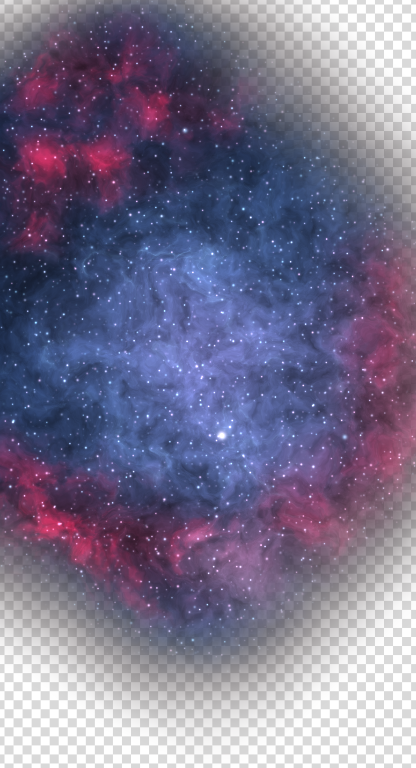
Reproduce this background procedurally as a WebGL 1 fragment shader.

```glsl
precision highp float;

uniform vec2 u_resolution;

const vec3 NAVY = vec3(0.10, 0.16, 0.28);
const vec3 BLUE = vec3(0.26, 0.37, 0.58);
const vec3 VIOLET = vec3(0.41, 0.42, 0.67);
const vec3 TEAL = vec3(0.48, 0.68, 0.76);
const vec3 WINE = vec3(0.32, 0.15, 0.25);
const vec3 CRIMSON = vec3(0.66, 0.14, 0.30);
const vec3 DUSTY = vec3(0.46, 0.25, 0.36);
const vec3 MAUVE = vec3(0.50, 0.38, 0.52);
const vec3 SMOKE = vec3(0.19, 0.15, 0.16);

float hash(vec2 p) {
  vec3 h = fract(vec3(p.xyx) * 0.1031);
  h += dot(h, h.yzx + 33.33);
  return fract((h.x + h.y) * h.z);
}

float noise(vec2 p) {
  vec2 i = floor(p);
  vec2 f = fract(p);
  f = f * f * (3.0 - 2.0 * f);
  float low = mix(hash(i), hash(i + vec2(1.0, 0.0)), f.x);
  float high = mix(hash(i + vec2(0.0, 1.0)), hash(i + 1.0), f.x);
  return mix(low, high, f.y);
}

float fbm(vec2 p) {
  float sum = 0.0;
  float gain = 0.5;
  for (int i = 0; i < 5; i++) {
    sum += gain * noise(p);
    p = mat2(1.6, 1.2, -1.2, 1.6) * p + 17.3;
    gain *= 0.55;
  }
  return sum;
}

// Thin bright threads along the mid level of the noise
float filaments(vec2 p) {
  float sum = 0.0;
  float gain = 0.5;
  for (int i = 0; i < 4; i++) {
    sum += gain * pow(1.0 - abs(2.0 * noise(p) - 1.0), 4.0);
    p = mat2(1.6, 1.2, -1.2, 1.6) * p + 9.7;
    gain *= 0.65;
  }
  return sum;
}

float glow(vec2 p, vec2 centre, vec2 radius) {
  vec2 d = (p - centre) / radius;
  return exp(-dot(d, d));
}

// Soft half plane: one on the inner side, zero beyond the line
float fadeSide(vec2 p, vec2 point, vec2 outward, float width) {
  return 1.0 - smoothstep(-width, width, dot(p - point, normalize(outward)));
}

float checker(vec2 p, float cells, float pixel) {
  vec2 wave = abs(fract(p * cells * 0.5) - 0.5) - 0.25;
  vec2 side = clamp(wave * 2.0 / (cells * pixel), -0.5, 0.5);
  return 0.5 + 2.0 * side.x * side.y;
}

// One jittered star per cell, with brightness skewed to the faint end
vec3 starLayer(vec2 p, float cells, float radius, float seed) {
  vec2 id = floor(p * cells) + seed;
  vec2 centre = 0.2 + 0.6 * vec2(hash(id), hash(id + 41.0));
  float d = length(fract(p * cells) - centre) / (cells * radius);
  float power = pow(hash(id + 83.0), 6.0);
  vec3 tint = mix(vec3(0.60, 0.88, 1.0), vec3(1.0, 0.72, 0.90), hash(id + 127.0));
  return tint * power * (exp(-d * d) + 0.08 * exp(-0.2 * d * d));
}

void main() {
  vec2 p = gl_FragCoord.xy / u_resolution.y;

  // Warped cloud texture
  vec2 warp = vec2(fbm(p * 14.0), fbm(p * 14.0 + 31.0)) - 0.5;
  vec2 q = p + 0.06 * warp;
  float cloud = fbm(q * 20.0 + 4.0);
  float grain = fbm(q * 70.0 + 12.0);
  float threads = filaments(q * 22.0 + 7.0);

  // Blue heart with violet veils and dark hollows
  float heart = glow(q, vec2(0.28, 0.50), vec2(0.20, 0.24));
  float veil = glow(q, vec2(0.28, 0.57), vec2(0.15, 0.09))
             + 0.7 * glow(q, vec2(0.29, 0.46), vec2(0.10, 0.09));
  vec3 color = mix(NAVY, BLUE, min(heart * 1.2, 1.0));
  color = mix(color, VIOLET, min(veil * 0.75, 1.0));
  color = mix(color, BLUE * 0.8, 0.6 * glow(q, vec2(0.40, 0.70), vec2(0.10, 0.09)));
  color *= 1.0 - 0.3 * glow(q, vec2(0.06, 0.68), vec2(0.09, 0.08))
               - 0.3 * glow(q, vec2(0.30, 0.79), vec2(0.09, 0.05));

  // Red clouds around the rim
  float red = glow(q, vec2(0.10, 0.915), vec2(0.08, 0.055))
            + glow(q, vec2(0.11, 0.775), vec2(0.09, 0.035))
            + 0.7 * glow(q, vec2(0.04, 0.72), vec2(0.04, 0.05))
            + 0.8 * glow(q, vec2(0.25, 0.87), vec2(0.08, 0.04))
            + glow(q, vec2(0.05, 0.33), vec2(0.09, 0.07))
            + 1.1 * glow(q, vec2(0.19, 0.29), vec2(0.10, 0.06));
  float rose = glow(q, vec2(0.55, 0.61), vec2(0.09, 0.09))
             + glow(q, vec2(0.54, 0.43), vec2(0.10, 0.13))
             + 0.8 * glow(q, vec2(0.42, 0.31), vec2(0.10, 0.07));
  color = mix(color, WINE, min(0.8 * red, 0.9));
  color = mix(color, DUSTY, min(rose, 0.95));
  color = mix(color, CRIMSON, min(red + 0.4 * rose, 1.0) * smoothstep(0.42, 0.78, cloud));
  color = mix(color, MAUVE, 0.75 * glow(q, vec2(0.31, 0.26), vec2(0.07, 0.06)));

  // Cloud contrast and luminous threads
  color *= 0.30 + 0.70 * cloud + 0.66 * grain;
  float teal = heart + 0.8 * glow(p, vec2(0.22, 0.67), vec2(0.12, 0.06))
             + 0.4 * glow(p, vec2(0.07, 0.54), vec2(0.08, 0.09));
  color += TEAL * teal * 0.30 * threads * threads * smoothstep(0.3, 0.65, cloud);
  color += CRIMSON * min(red, 1.0) * 0.15 * threads * threads;

  // Stars in three sizes, and a few brighter cores
  for (int i = 0; i < 3; i++) {
    float level = float(i);
    color += 0.85 * starLayer(p, 105.0 - 30.0 * level, 0.0010 + 0.0003 * level, 19.0 * level);
  }
  color += vec3(0.8, 0.7, 0.62) * glow(p, vec2(0.289, 0.433), vec2(0.005));
  color += 0.8 * TEAL * glow(p, vec2(0.241, 0.830), vec2(0.003));
  color += 0.8 * TEAL * glow(p, vec2(0.449, 0.431), vec2(0.003));

  // Smoky rim dissolving into the checkerboard
  vec2 rim = p + 0.02 * warp;
  float cover = fadeSide(rim, vec2(0.43, 0.843), vec2(1.0, 1.0), 0.12)
              * fadeSide(rim, vec2(0.13, 0.180), vec2(-0.6, -1.0), 0.11)
              * fadeSide(rim, vec2(0.415, 0.218), vec2(0.9, -1.0), 0.11)
              * fadeSide(rim, vec2(0.04, 0.975), vec2(-0.6, 1.0), 0.09)
              * fadeSide(rim, vec2(0.27, 1.03), vec2(0.0, 1.0), 0.08)
              * fadeSide(rim, vec2(0.60, 0.50), vec2(1.0, 0.0), 0.12);
  color = mix(SMOKE, color, smoothstep(0.25, 0.95, cover));
  vec3 board = vec3(mix(0.85, 1.0, checker(p, 85.0, 1.0 / u_resolution.y)));
  gl_FragColor = vec4(mix(board, color, cover), 1.0);
}
```
